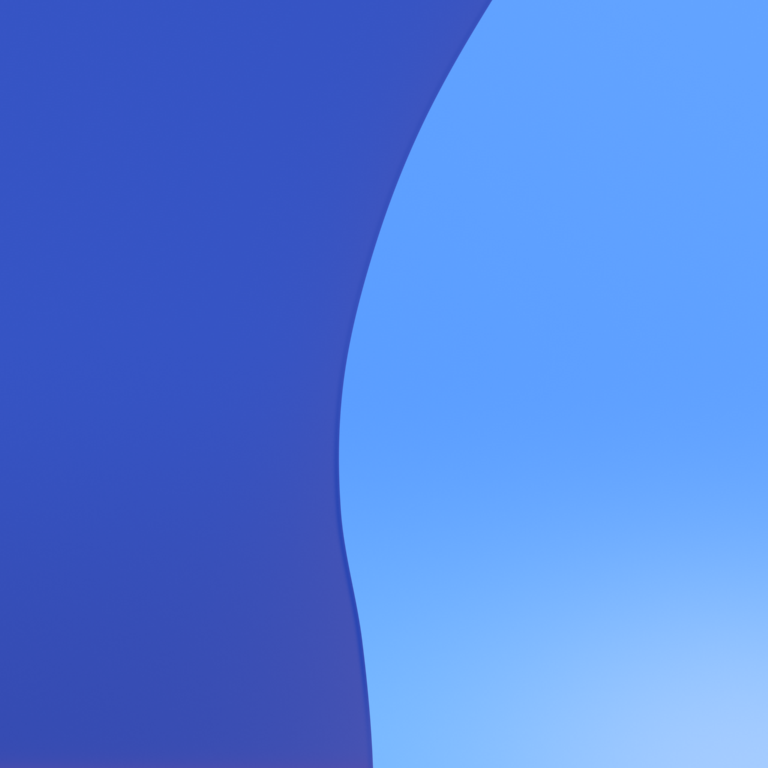
A WebGL 2 fragment shader for this background:

```glsl
#version 300 es
precision highp float;
// Two smooth colour fields, deep indigo and sky blue, parted by a flowing edge.
// The edge is a Catmull-Rom curve x(y); each field is a blend of soft gradients,
// with a haze and a thin dark rim along the indigo side.

uniform vec2 u_resolution;
out vec4 fragColor;

const int SPANS = 6;
// Edge x at evenly spaced heights, with one extra knot beyond each end.
const float EDGE_KNOTS[9] = float[9](
    0.484, 0.4857, 0.4715, 0.444, 0.447, 0.4845, 0.548, 0.641, 0.755);

const vec3 INDIGO_TOP = vec3(0.21, 0.33, 0.77);
const vec3 INDIGO_LOW = vec3(0.205, 0.295, 0.70);
const vec3 HAZE = vec3(0.30, 0.335, 0.70);
const vec3 FLOOR_TINT = vec3(0.35, 0.30, 0.66);
const vec3 RIM = vec3(0.15, 0.27, 0.70);
const vec3 SKY = vec3(0.355, 0.617, 1.0);
const vec3 SKY_TOP = vec3(0.385, 0.64, 1.0);
const vec3 SKY_LOW = vec3(0.44, 0.71, 1.0);
const vec3 GLOW = vec3(0.67, 0.81, 1.0);
const float RIM_WIDTH = 0.0035;
const float GRAIN = 0.004;

float hash(vec2 p) {
    return fract(sin(dot(p, vec2(127.1, 311.7))) * 43758.5);
}

// Returns the edge position in x and its slope dx/dy in y.
vec2 edgeCurve(float y) {
    float s = clamp(y, 0.0, 1.0) * float(SPANS);
    int i = min(int(s), SPANS - 1);
    float t = s - float(i);
    float a = EDGE_KNOTS[i], b = EDGE_KNOTS[i + 1];
    float c = EDGE_KNOTS[i + 2], d = EDGE_KNOTS[i + 3];
    float k1 = 0.5 * (c - a);
    float k2 = a - 2.5 * b + 2.0 * c - 0.5 * d;
    float k3 = 0.5 * (d - a) + 1.5 * (b - c);
    float x = b + t * (k1 + t * (k2 + t * k3));
    float slope = (k1 + t * (2.0 * k2 + 3.0 * t * k3)) * float(SPANS);
    return vec2(x, slope);
}

vec3 indigoField(vec2 p, float dist) {
    float low = 1.0 - smoothstep(0.0, 0.6, p.y);
    vec3 color = mix(INDIGO_TOP, INDIGO_LOW, low);

    // Violet haze gathers towards the edge and widens near the bottom.
    float haze = exp(dist / mix(0.06, 0.17, low));
    color = mix(color, HAZE, haze * mix(0.35, 0.75, low));
    color = mix(color, FLOOR_TINT, 0.45 * exp(-p.y / 0.012));

    // Thin dark crease, strongest on the lower bend.
    float bend = smoothstep(0.03, 0.15, p.y) * (1.0 - smoothstep(0.3, 0.6, p.y));
    float offset = (dist + RIM_WIDTH) / RIM_WIDTH;
    return mix(color, RIM, exp(-offset * offset) * mix(0.3, 0.85, bend));
}

vec3 skyField(vec2 p) {
    vec3 color = mix(SKY, SKY_TOP, smoothstep(0.45, 1.1, 0.6 * p.y + 0.5 * p.x));
    color = mix(color, SKY_LOW, 1.0 - smoothstep(0.0, 0.52, p.y));

    // Pale glow rising from the lower right corner.
    vec2 q = (p - vec2(1.0, -0.02)) / vec2(0.40, 0.27);
    return mix(color, GLOW, 0.9 * exp(-dot(q, q)));
}

void main() {
    vec2 p = gl_FragCoord.xy / u_resolution;
    vec2 edge = edgeCurve(p.y);
    float dist = (p.x - edge.x) / sqrt(1.0 + edge.y * edge.y);

    float soft = max(0.0012, 0.8 / min(u_resolution.x, u_resolution.y));
    float side = smoothstep(-soft, soft, dist);
    vec3 color = mix(indigoField(p, min(dist, 0.0)), skyField(p), side);

    // Faint grain hides banding.
    color += GRAIN * (hash(floor(p * 512.0)) - 0.5);
    fragColor = vec4(color, 1.0);
}
```
